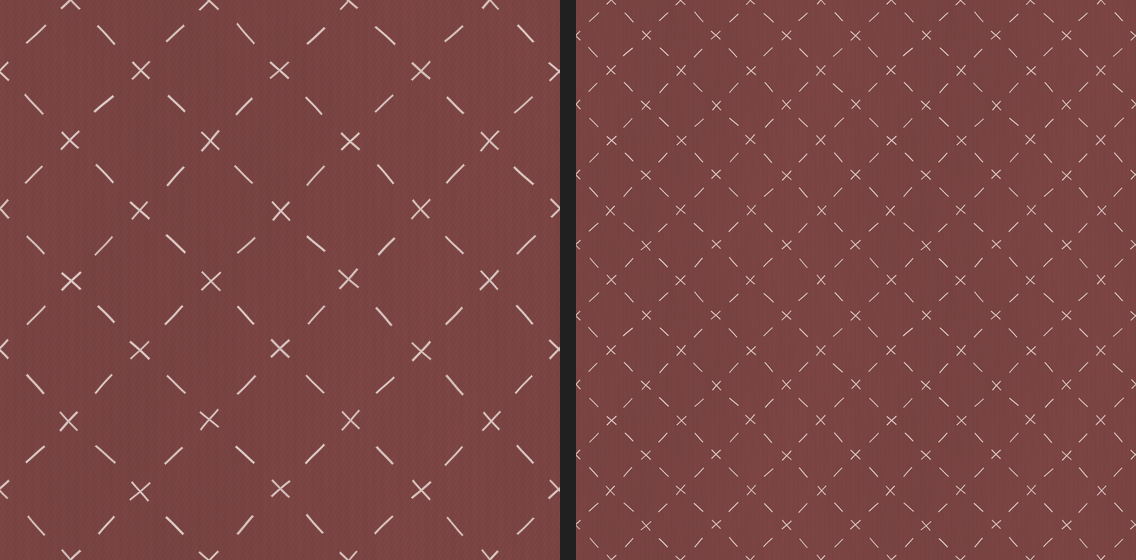
Left: one tile. Right: repeated 2 by 2.
Reproduce this pattern procedurally as a Shadertoy shader.

```glsl
// Woven cloth with a diamond lattice of hand-drawn crosses joined by diagonal dashes.
// Crosses sit on alternate lattice nodes, dashes in cell centres; each stroke is a
// slightly jittered thin box. The weave and shading are sines of whole frequency.

const float TAU = 6.2831853;
const float LATTICE = 8.0;             // nodes per side: 4 full repeats
const float HALF_LENGTH = 0.180;       // stroke size, in lattice units
const float HALF_WIDTH = 0.0142;
const float SHIFT = 0.022;             // hand-drawn variation
const float TILT = 0.085;
const float LENGTH_VARIATION = 0.08;
const float WIDTH_VARIATION = 0.14;
const vec2 TWILL = vec2(128.0, -80.0); // whole threads across and down
const float RIBS = 64.0;
const float WEAVE_DEPTH = 0.035;
const float SHADE_DEPTH = 0.014;
const vec3 CLOTH = vec3(0.476, 0.264, 0.262);
const vec3 INK = vec3(0.885, 0.815, 0.795);

// Four random values in -1..1, wrapping over the lattice
vec4 hash4(vec2 id, float seed) {
    vec3 q = vec3(mod(id, LATTICE), seed);
    vec4 h = fract(q.xyzx * vec4(0.1031, 0.1030, 0.0973, 0.1099) + q.yzxy * 0.317);
    h += dot(h, h.wzxy + 33.33);
    return fract((h.xxyz + h.yzzw) * h.zywx) * 2.0 - 1.0;
}

// Coverage of one stroke along the given direction (+1 rises, -1 falls)
float stroke(vec2 p, float direction, vec2 id, float seed, float pixel) {
    vec4 r = hash4(id, seed);
    float angle = direction * TAU / 8.0 + TILT * r.x;
    vec2 axis = vec2(cos(angle), sin(angle));
    vec2 local = vec2(dot(p, axis), dot(p, vec2(-axis.y, axis.x)));
    local.y += 0.003 * sin(local.x * 12.0 + r.w * TAU);
    vec2 size = vec2(HALF_LENGTH * (1.0 + LENGTH_VARIATION * r.y),
                     HALF_WIDTH * (1.0 + WIDTH_VARIATION * r.z));
    vec2 edge = abs(local) - size;
    float d = length(max(edge, 0.0)) + min(max(edge.x, edge.y), 0.0);
    return (1.0 - smoothstep(-0.7 * pixel, 0.7 * pixel, d)) * (0.95 + 0.05 * r.w);
}

// Crosses on odd nodes
float crosses(vec2 p, float pixel) {
    vec2 id = floor(p + 0.5);
    float odd = mod(id.x + id.y, 2.0);
    vec2 q = p - id - SHIFT * hash4(id, 1.0).xy;
    return odd * max(stroke(q, 1.0, id, 2.0, pixel), stroke(q, -1.0, id, 3.0, pixel));
}

// One dash per cell, pointing from cross to cross
float dashes(vec2 p, float pixel) {
    vec2 id = floor(p);
    float direction = mod(id.x + id.y, 2.0) * 2.0 - 1.0;
    vec2 q = p - id - 0.5 - SHIFT * hash4(id, 4.0).xy;
    return stroke(q, direction, id, 5.0, pixel);
}

// Fine slanted threads within faint vertical ribs
float weave(vec2 uv) {
    float twill = sin(TAU * dot(uv, TWILL));
    float rib = sin(TAU * RIBS * uv.x);
    float row = sin(TAU * (RIBS * uv.y + 0.25 * rib));
    float visible = smoothstep(2.0, 3.5, iResolution.x / TWILL.x);
    return visible * (0.65 * twill + 0.3 * rib + 0.2 * twill * row);
}

// Broad soft streaks, stretched along the warp
float shade(vec2 uv) {
    vec2 a = TAU * uv;
    float broad = sin(a.x + 2.8 + 0.5 * sin(a.y));
    float streak = sin(5.0 * a.x + 1.2 * sin(a.y + 1.0)) * sin(2.0 * a.y + a.x);
    float fine = sin(23.0 * a.x + 1.5 * sin(2.0 * a.y)) * sin(3.0 * a.y + 4.0 * a.x);
    return broad + 0.5 * streak + 0.5 * fine;
}

void mainImage(out vec4 fragColor, in vec2 fragCoord) {
    vec2 uv = fragCoord / iResolution.xy;
    vec2 p = uv * LATTICE;
    float pixel = LATTICE / iResolution.y;

    float texture_ = weave(uv);
    vec3 cloth = CLOTH * (1.0 + WEAVE_DEPTH * texture_ + SHADE_DEPTH * shade(uv));
    vec3 ink = INK * (1.0 + 0.5 * WEAVE_DEPTH * texture_);
    float marks = max(crosses(p, pixel), dashes(p, pixel));

    fragColor = vec4(mix(cloth, ink, marks), 1.0);
}
```
